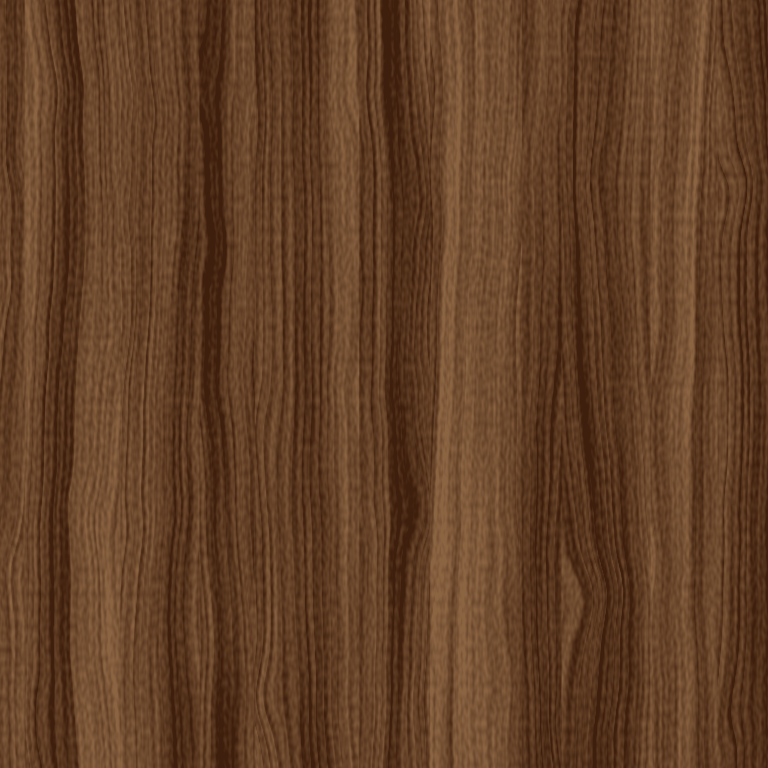
Give the GLSL for this texture, as a WebGL 1 fragment shader.

```glsl
precision highp float;
uniform vec2 u_resolution;

const vec3 DARK_WOOD = vec3(0.270, 0.145, 0.067);
const vec3 LIGHT_WOOD = vec3(0.520, 0.370, 0.243);
const float BASE_TONE = 0.71;

const float STAVE_COUNT = 10.0;
const float STAVE_JITTER = 0.7;
const float STAVE_CONTRAST = 0.26;
const float SEAM_SOFTNESS = 0.012;

const float SWAY = 0.042;
const float WOBBLE = 0.006;
const float KINK = 0.08;

const float ZONE_FREQ = 9.0;
const float ZONE_CONTRAST = 0.42;
const float BAND_FREQ = 20.0;
const float BAND_CONTRAST = 0.52;
const float VEIN_FREQ = 19.0;
const float VEIN_CONTRAST = 0.56;
const float RING_FREQ = 92.0;
const float RING_CONTRAST = 0.48;

const vec2 STREAK_FREQ = vec2(200.0, 2.5);
const float STREAK_CONTRAST = 0.42;
const vec2 FIBRE_FREQ = vec2(180.0, 8.0);
const float FIBRE_CONTRAST = 0.16;
const vec2 PORE_FREQ = vec2(250.0, 95.0);
const float PORE_CONTRAST = 0.36;
const vec2 RIPPLE_FREQ = vec2(24.0, 120.0);
const float RIPPLE_CONTRAST = 0.14;

float hash(vec2 p) {
  return fract(sin(dot(p, vec2(127.1, 311.7))) * 43758.55);
}

float cornerSlope(vec2 cell, vec2 offset) {
  float angle = 6.28318 * hash(cell);
  return dot(vec2(cos(angle), sin(angle)), offset);
}

float gradientNoise(vec2 p) {
  vec2 i = floor(p);
  vec2 f = p - i;
  vec2 s = f * f * f * (f * (f * 6.0 - 15.0) + 10.0);
  vec2 e = vec2(1.0, 0.0);
  float low = mix(cornerSlope(i, f), cornerSlope(i + e.xy, f - e.xy), s.x);
  float high = mix(cornerSlope(i + e.yx, f - e.yx), cornerSlope(i + e.xx, f - e.xx), s.x);
  return mix(low, high, s.y);
}

// Dark late-wood line: slow rise, sharp fall, one per period
float lateWood(float phase, float start) {
  return smoothstep(start, 0.88, phase) * (1.0 - smoothstep(0.88, 1.0, phase));
}

// Bends straight grain into swaying, locally kinked growth lines
float growthCoord(vec2 p, float seed) {
  vec2 q = p + vec2(seed * 3.7, seed * 5.3);
  float kink = gradientNoise(q * vec2(10.0, 5.5));
  return q.x
    + SWAY * gradientNoise(q * vec2(4.0, 1.5))
    + WOBBLE * gradientNoise(q * vec2(13.0, 7.0))
    + KINK * kink * kink * kink;
}

// Zones, bands, veins, rings and long streaks of a single stave
float staveTone(vec2 p, float stave) {
  float seed = floor(hash(vec2(stave, 4.0)) * 40.0);
  float facing = hash(vec2(stave, 9.0)) < 0.5 ? -1.0 : 1.0;
  float u = growthCoord(vec2(p.x * facing, p.y), seed);
  float tone = STAVE_CONTRAST * (hash(vec2(stave, 2.0)) - 0.5);

  float zone = gradientNoise(vec2(u * ZONE_FREQ, seed + 0.3 + 0.4 * p.y));
  float band = gradientNoise(vec2(u * BAND_FREQ, seed + 0.5 + 0.5 * p.y));
  tone += ZONE_CONTRAST * zone + BAND_CONTRAST * band;

  float vein = u * VEIN_FREQ + 0.8 * gradientNoise(vec2(u * 9.0, seed + 0.5));
  float veinDepth = hash(vec2(floor(vein), seed));
  float veinFade = 0.75 + gradientNoise(vec2(floor(vein) + 0.5, p.y * 2.5 + seed));
  tone -= VEIN_CONTRAST * veinDepth * veinFade * lateWood(fract(vein), 0.25);

  // Rings crowd into the darker zones
  float ring = u * RING_FREQ + 1.6 * gradientNoise(vec2(u * 30.0, seed + 0.5));
  float ringDepth = 0.25 + 0.75 * hash(vec2(floor(ring), seed + 7.0));
  float cluster = smoothstep(-0.25, 0.25, -zone - 0.5 * band);
  tone -= RING_CONTRAST * ringDepth * mix(0.4, 1.0, cluster) * lateWood(fract(ring), 0.3);

  return tone + STREAK_CONTRAST * gradientNoise(vec2(u, p.y) * STREAK_FREQ);
}

// Fibres, pores and faint cross-grain shimmer
float surfaceTone(vec2 p) {
  vec2 q = p + vec2(0.004 * gradientNoise(p * vec2(7.0, 4.0)), 0.0);
  float shimmer = smoothstep(0.05, 0.4, gradientNoise(p * vec2(10.0, 2.5) + 31.0));
  float slant = 0.012 * gradientNoise(p * vec2(25.0, 6.0));
  return FIBRE_CONTRAST * gradientNoise(q * FIBRE_FREQ)
    + PORE_CONTRAST * gradientNoise(q * PORE_FREQ + 17.0)
    + RIPPLE_CONTRAST * shimmer * gradientNoise((p + vec2(0.0, slant)) * RIPPLE_FREQ);
}

void main() {
  vec2 p = gl_FragCoord.xy / min(u_resolution.x, u_resolution.y);

  // Staves of uneven width, blended across each seam
  float column = p.x * STAVE_COUNT;
  float stave = floor(column);
  float seam = 0.5 + STAVE_JITTER * (hash(vec2(stave, 1.0)) - 0.5);
  float side = smoothstep(seam - SEAM_SOFTNESS, seam + SEAM_SOFTNESS, column - stave);
  float figure = mix(staveTone(p, stave), staveTone(p, stave + 1.0), side);

  float tone = clamp(BASE_TONE + figure + surfaceTone(p), -0.1, 1.1);
  gl_FragColor = vec4(mix(DARK_WOOD, LIGHT_WOOD, tone), 1.0);
}
```
